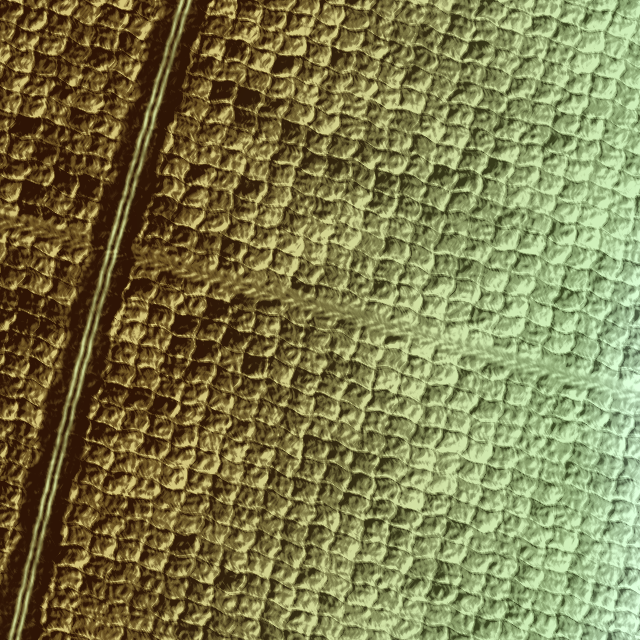
Write a Shadertoy shader that draws this texture map.

```glsl
// Quilted, crumpled cloth: a tilted grid of small padded cells crossed by two seams.
// A height field (padding plus cellular creases) is embossed by a slanted light,
// then coloured with a ramp running from brown to pale green.

#define TILT 0.2705             // grid rotation in radians
#define CROSSING vec2(0.176, 0.610)
#define CELL vec2(0.0405, 0.0332)
#define BEND 0.04               // curvature of the upright seam
#define CREASE_SCALE 54.0
#define CREASE_DEPTH 0.82
#define LIGHT_STEP vec2(0.0029, -0.0018)
#define RELIEF 0.80
#define CORD_GAP 0.0056         // half distance between the two cords
#define CHANNEL 0.040           // half width of the dark channel
#define BAND 0.015              // half width of the cross seam

vec2 hash2(vec2 p) {
    vec2 k = vec2(dot(p, vec2(127.1, 311.7)), dot(p, vec2(269.5, 183.3)));
    return fract(sin(k) * 43758.5);
}

// Nearest and second nearest distances to scattered points.
vec2 cellular(vec2 p) {
    vec2 id = floor(p), f = fract(p), nearest = vec2(8.0);
    for (int y = -1; y <= 1; y++)
    for (int x = -1; x <= 1; x++) {
        vec2 o = vec2(x, y);
        float d = length(o + hash2(id + o) - f);
        nearest.y = min(nearest.y, max(nearest.x, d));
        nearest.x = min(nearest.x, d);
    }
    return nearest;
}

// Canvas position to seam-aligned position, with the crossing at zero.
vec2 toCloth(vec2 uv) {
    vec2 d = uv - CROSSING;
    float c = cos(TILT), s = sin(TILT);
    return vec2(c * d.x - s * d.y - BEND * d.y * d.y, s * d.x + c * d.y);
}

// Grid position with slight hand-sewn waviness.
vec2 toGrid(vec2 p) {
    vec2 q = p / CELL;
    q.x += 0.06 * sin(q.y * 2.9 + q.x * 0.7) + 0.05 * sin(q.y * 6.3 + 1.0);
    q.y += 0.08 * sin(q.x * 2.6 + q.y * 0.4) + 0.06 * sin(q.x * 5.7 + 2.0);
    return q;
}

float padding(vec2 q) {
    vec2 f = fract(q);
    vec2 arch = 4.0 * f * (1.0 - f);
    float puff = 0.6 + 0.7 * hash2(floor(q)).x;
    return puff * pow(arch.x, 0.42) * pow(arch.y, 0.38);
}

// Masks: x is the cross seam, y is the channel of the upright seam.
vec2 seamMasks(vec2 p) {
    float sway = 0.004 * sin(p.y * 43.0) + 0.003 * sin(p.y * 97.0);
    float band = 1.0 - smoothstep(BAND * 0.55, BAND * 1.25, abs(p.y + 0.002 * sin(p.x * 61.0)));
    float channel = 1.0 - smoothstep(CHANNEL * 0.65, CHANNEL * 1.05, abs(p.x + 0.004 + sway));
    return vec2(band, channel);
}

float height(vec2 p) {
    vec2 seams = seamMasks(p);
    vec2 coarse = cellular(p * CREASE_SCALE);
    // Slanted, curling folds within each cell.
    vec2 curl = vec2(p.x + 0.5 * p.y, p.y - 0.4 * p.x) + 0.004 * sin(p.yx * 190.0);
    vec2 folds = cellular(curl * CREASE_SCALE * vec2(2.5, 1.3) + 17.0);
    float creases = coarse.y - 0.6 * coarse.x + 0.45 * (folds.y - folds.x);
    float quilt = mix(padding(toGrid(p)), 0.62, seams.x) * (1.0 - 0.9 * seams.y);
    // Slanted stitches mirror each other about the middle of the cross seam.
    float stitches = sin(p.x * 330.0 + abs(p.y) * 640.0 + 3.0 * coarse.x);
    float ridge = exp(-pow(p.y / 0.004, 2.0));
    float strip = seams.x * (0.10 * stitches + 0.14 * ridge);
    return quilt + strip + CREASE_DEPTH * creases * (1.0 - 0.45 * max(seams.x, seams.y));
}

// Three-stop ramps for the shaded and the sunlit side of the cloth.
vec3 clothColour(float tone, float glow) {
    vec3 low = mix(vec3(0.18, 0.08, 0.02), vec3(0.23, 0.30, 0.14), glow);
    vec3 mid = mix(vec3(0.44, 0.34, 0.14), vec3(0.56, 0.68, 0.47), glow);
    vec3 high = mix(vec3(0.84, 0.78, 0.48), vec3(0.81, 0.95, 0.74), glow);
    vec3 c = mix(low, mid, smoothstep(0.0, 0.52, tone));
    return mix(c, high, smoothstep(0.45, 1.0, tone));
}

void mainImage(out vec4 fragColor, in vec2 fragCoord) {
    vec2 uv = fragCoord / iResolution.xy;
    vec2 p = toCloth(uv);
    vec2 seams = seamMasks(p);
    float open = 1.0 - max(seams.x, seams.y);

    // Broad light falls across the cloth from the right and lower edge.
    float sweep = uv.x + 0.17 * (0.5 - uv.y) + 0.03 * sin(uv.y * 9.0 + uv.x * 4.0);
    float glow = smoothstep(0.18, 1.04, sweep);

    // Emboss: faces turned to the lower right catch the light.
    float relief = height(p - LIGHT_STEP) - height(p + LIGHT_STEP);
    float tone = 0.46 + relief * RELIEF * mix(1.15, 0.90, glow);

    // Cells differ in shade, and some on the dim side are hollow.
    vec2 q = toGrid(p);
    vec2 chance = hash2(floor(q) + 5.0);
    float pad = padding(q);
    tone += 0.32 * (chance.x - 0.5) * pad * open;
    tone -= 0.42 * smoothstep(0.66, 0.92, chance.y) * pad * (1.0 - glow) * open;
    tone += 0.09 * sin(uv.x * 13.0 + 2.0 * sin(uv.y * 8.0)) * sin(uv.y * 15.0 + 1.0);
    tone += 0.18 * glow - 0.10 * (1.0 - smoothstep(0.0, 0.35, uv.x));
    tone += seams.x * 0.06 * smoothstep(-0.05, 0.15, p.x);
    tone -= seams.y * 0.37;

    // Twin twisted cords lie along the upright channel.
    float twist = 0.0005 * sin(p.y * 120.0);
    float cords = exp(-pow((abs(p.x + twist) - CORD_GAP) / 0.0038, 2.0));
    float wear = 0.82 + 0.09 * sin(p.y * 31.0 + 1.0) + 0.09 * sin(p.y * 170.0 + p.x * 500.0);
    tone = mix(tone, 0.92 + 0.3 * relief, cords * wear);
    glow = mix(glow, 0.5, cords * wear);

    vec3 colour = clothColour(clamp(tone, 0.0, 1.0), glow);
    colour += vec3(0.09, 0.09, 0.17) * smoothstep(0.90, 1.10, sweep);
    fragColor = vec4(clamp(colour, 0.0, 1.0), 1.0);
}
```
